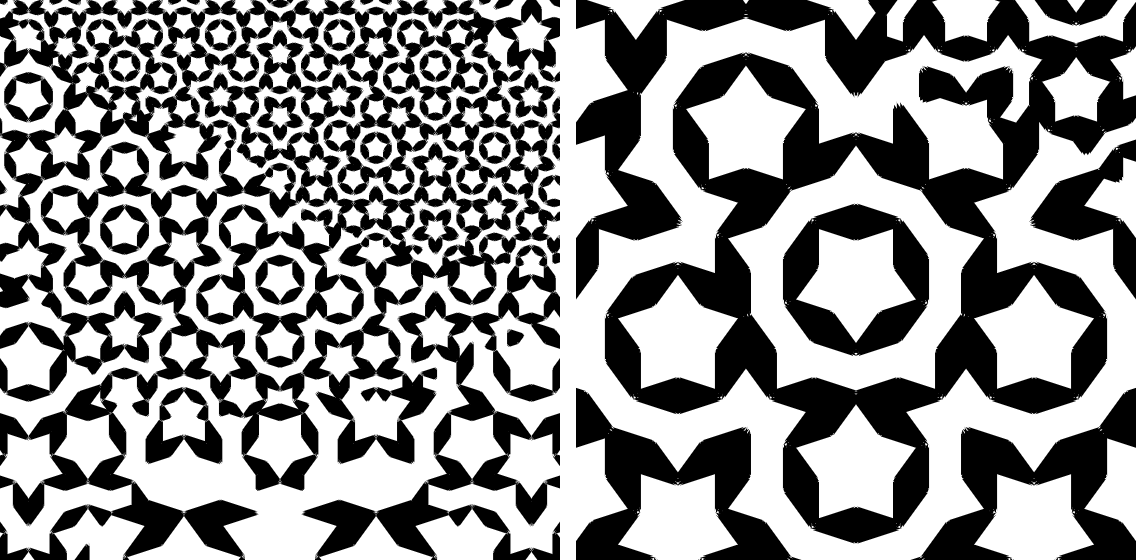
Left, the full canvas; right, a detail of the centre.
Write a WebGL 1 fragment shader that draws this pattern.

```glsl
precision highp float;
uniform vec2 u_resolution;

const float PHI = 1.6180340;
const float PI = 3.1415927;

float hash(vec2 cell) {
  return fract(sin(dot(cell, vec2(127.1, 311.7))) * 43758.5453);
}

float valueNoise(vec2 p) {
  vec2 i = floor(p), f = fract(p);
  f = f * f * (3.0 - 2.0 * f);
  return mix(mix(hash(i), hash(i + vec2(1.0, 0.0)), f.x),
             mix(hash(i + vec2(0.0, 1.0)), hash(i + 1.0), f.x), f.y);
}

float cross2(vec2 a, vec2 b) {
  return a.x * b.y - a.y * b.x;
}

bool sameSide(vec2 p, vec2 ref, vec2 a, vec2 b) {
  return cross2(b - a, p - a) * cross2(b - a, ref - a) > 0.0;
}

float lineDistance(vec2 p, vec2 a, vec2 b) {
  return abs(cross2(b - a, p - a)) / length(b - a);
}

// Subdivision level wanted at a place: coarse below, fine at the upper right
float wantedLevel(vec2 p) {
  vec2 q = p + 0.5;
  return 6.7 + 2.0 * q.y + 1.2 * q.x * q.y + 2.4 * (valueNoise(q * 3.0 + 5.0) - 0.5);
}

// Depth of p inside a thin half rhomb, or zero inside a thick one
float thinDepth(vec2 p) {
  // Starting wheel of ten mirrored acute triangles
  float angle = atan(p.y, p.x);
  float tip = floor((angle + 0.5 * PI) / (0.4 * PI) + 0.5) * 0.4 * PI - 0.5 * PI;
  float side = tip + (angle < tip ? -0.2 : 0.2) * PI;
  vec2 a = vec2(0.0);
  vec2 b = 2.0 * vec2(cos(side), sin(side));
  vec2 c = 2.0 * vec2(cos(tip), sin(tip));
  bool thin = true;

  // Descend through the Penrose rhomb subdivision
  for (int level = 0; level < 10; level++) {
    if (level >= 7 && float(level) >= wantedLevel(0.5 * (b + c))) break;
    vec2 oldA = a, oldB = b, oldC = c;
    if (thin) {
      vec2 cut = a + (b - a) / PHI;
      thin = !sameSide(p, oldA, cut, oldC);
      a = thin ? oldC : cut;
      b = thin ? cut : oldC;
      c = thin ? oldB : oldA;
    } else {
      vec2 legCut = b + (a - b) / PHI;
      vec2 baseCut = b + (c - b) / PHI;
      if (sameSide(p, oldC, baseCut, oldA)) {
        a = baseCut;
        b = oldC;
        c = oldA;
      } else if (sameSide(p, oldB, legCut, baseCut)) {
        a = legCut;
        b = baseCut;
        c = oldB;
      } else {
        thin = true;
        a = baseCut;
        b = legCut;
        c = oldA;
      }
    }
  }
  if (!thin) return 0.0;
  return min(lineDistance(p, b, c), min(lineDistance(p, a, b), lineDistance(p, a, c)));
}

void main() {
  float pixel = 1.0 / min(u_resolution.x, u_resolution.y);
  vec2 p = (gl_FragCoord.xy - 0.5 * u_resolution) * pixel;

  // Thicken the thin rhombs along the ten edge normals
  float depth = thinDepth(p);
  for (int i = 0; i < 10; i++) {
    float normal = float(i) * 0.2 * PI;
    vec2 offset = (0.003 + 0.5 * pixel) * vec2(cos(normal), sin(normal));
    depth = max(depth, thinDepth(p + offset));
  }

  float ink = clamp(depth / pixel, 0.0, 1.0);
  gl_FragColor = vec4(vec3(1.0 - ink), 1.0);
}
```
